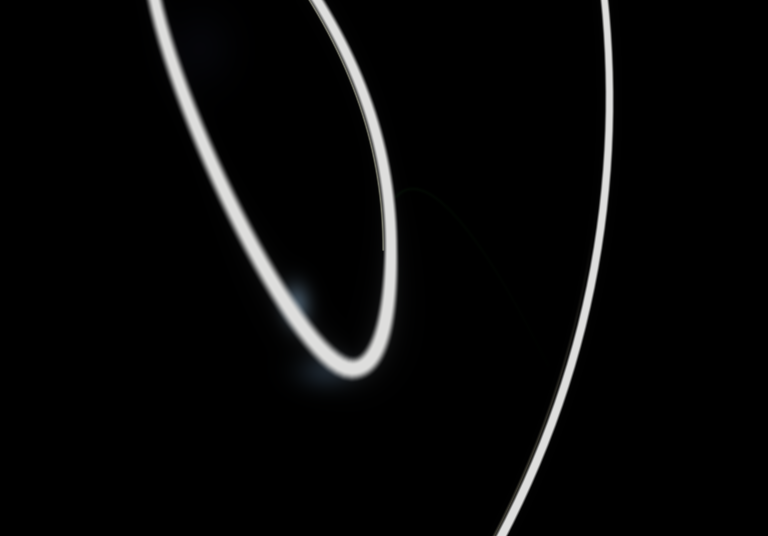
Give the GLSL for this background, as a Shadertoy shader.

```glsl
const vec3 WHITE = vec3(0.87, 0.87, 0.865);

// Distance to a cubic curve (x) and the parameter of its nearest point (y)
vec2 curve(vec2 p, vec2 a, vec2 b, vec2 c, vec2 d) {
    const int STEPS = 28;
    vec2 nearest = vec2(1e3, 0.0);
    vec2 from = a;
    for (int i = 1; i <= STEPS; i++) {
        float t = float(i) / float(STEPS), s = 1.0 - t;
        vec2 to = s * s * s * a + 3.0 * s * s * t * b + 3.0 * s * t * t * c + t * t * t * d;
        vec2 along = to - from;
        float h = clamp(dot(p - from, along) / dot(along, along), 0.0, 1.0);
        float dist = length(p - from - along * h);
        if (dist < nearest.x) nearest = vec2(dist, (float(i - 1) + h) / float(STEPS));
        from = to;
    }
    return nearest;
}

// Soft stroke: half width and edge blur
float stroke(float dist, float halfWidth, float blur) {
    float b = max(blur, 0.7 / iResolution.y);
    return 1.0 - smoothstep(halfWidth - b, halfWidth + b, dist);
}

float glow(vec2 p, vec2 center, vec2 size) {
    vec2 q = (p - center) / size;
    return exp(-dot(q, q));
}

vec2 loopRight(vec2 p) {
    return curve(p, vec2(0.7295, 0.534), vec2(0.7295, 0.692), vec2(0.688, 0.847), vec2(0.586, 1.009));
}

vec2 outerArc(vec2 p) {
    return curve(p, vec2(1.127, 1.009), vec2(1.162, 0.674), vec2(1.109, 0.328), vec2(0.931, -0.009));
}

void mainImage(out vec4 fragColor, in vec2 fragCoord) {
    vec2 p = fragCoord / iResolution.y;

    // Main strokes
    vec2 left = curve(p, vec2(0.287, 1.009), vec2(0.336, 0.767), vec2(0.563, 0.312), vec2(0.657, 0.312));
    vec2 turn = curve(p, vec2(0.657, 0.312), vec2(0.713, 0.312), vec2(0.7295, 0.422), vec2(0.7295, 0.534));
    vec2 right = loopRight(p);
    vec2 arc = outerArc(p);

    float light = stroke(left.x, mix(0.0115, 0.0165, left.y), mix(0.008, 0.010, left.y));
    light = max(light, stroke(turn.x, mix(0.0165, 0.011, turn.y), mix(0.010, 0.005, turn.y)));
    light = max(light, stroke(right.x, mix(0.011, 0.0095, right.y), 0.005));
    light = max(light, stroke(arc.x, mix(0.0065, 0.0085, arc.y), 0.003));

    // Thin companions on the inner edges
    vec2 innerLine = loopRight(p + vec2(0.0145, 0.0));
    vec2 innerArc = outerArc(p + vec2(0.0135, 0.0));
    vec3 color = vec3(0.44, 0.44, 0.38) * stroke(innerLine.x, 0.0015, 0.002);
    color += vec3(0.25, 0.24, 0.20) * smoothstep(0.35, 1.0, innerArc.y) * stroke(innerArc.x, 0.002, 0.003);

    // Halo around the loop, strongest at its lower turn
    float loopDist = min(left.x, min(turn.x, right.x));
    float lower = smoothstep(0.75, 0.3, p.y);
    color += vec3(0.9, 0.95, 1.0) * mix(0.07, 0.16, lower) * exp(-loopDist / mix(0.010, 0.018, lower));
    color += vec3(0.04) * exp(-arc.x / 0.008);

    // Bluish patches of light
    color += vec3(0.22, 0.28, 0.33) * glow(p, vec2(0.553, 0.432), vec2(0.026, 0.038));
    color += vec3(0.08, 0.11, 0.14) * glow(p, vec2(0.605, 0.305), vec2(0.050, 0.032));
    color += vec3(0.018, 0.020, 0.034) * glow(p, vec2(0.375, 0.910), vec2(0.060, 0.070));

    // Faint green reflection
    vec2 trace = curve(p, vec2(0.739, 0.633), vec2(0.793, 0.692), vec2(0.896, 0.571), vec2(1.022, 0.319));
    color += vec3(0.012, 0.045, 0.012) * mix(1.0, 0.15, trace.y) * stroke(trace.x, 0.002, 0.004);

    fragColor = vec4(mix(color, WHITE, light), 1.0);
}
```
